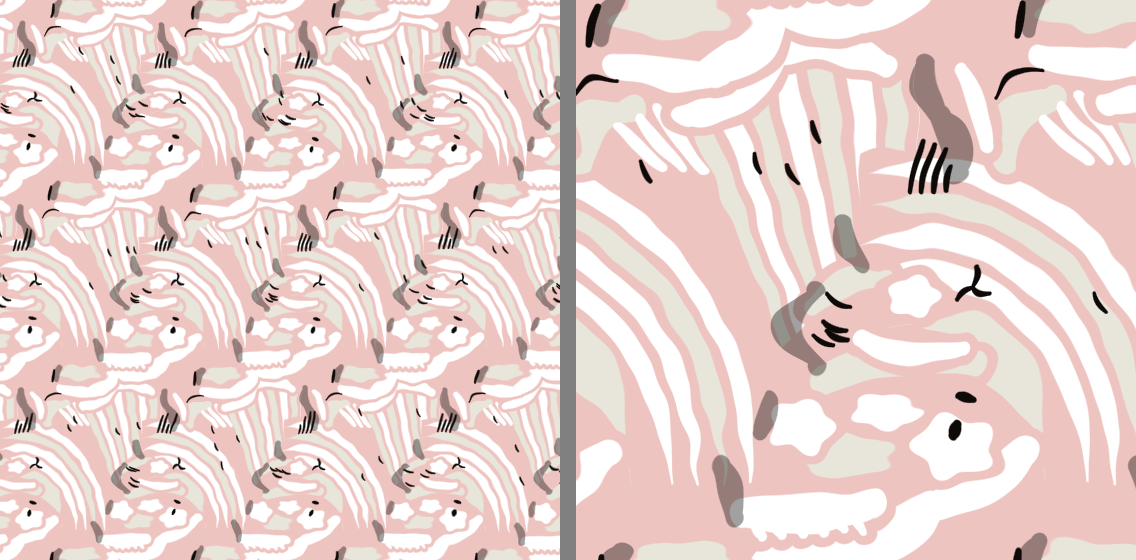
Left, the full canvas; right, a detail of the centre.
This pattern is drawn by a Shadertoy shader. Its source:

```glsl
const float SPAN = 11.52;            // canvas height in drawing units
const vec2 CELL = vec2(2.91, 3.75);  // size of one repeat
const float ORIGIN = 3.84;
const float OUTLINE = .07;
const float SHADOW = .63;
const float DRIFT = .1;              // slow shift between repeats
const float WOBBLE = .05;            // hand-drawn edge
const vec3 PINK = vec3(.935, .77, .755);
const vec3 WHITE = vec3(1);
const vec3 BEIGE = vec3(.91, .9, .86);
const vec3 BLACK = vec3(.05, .04, .03);

float hash(vec2 p) {
  p = fract(p * vec2(.1031, .1137) + .17);
  p += dot(p, p.yx + 33.33);
  return fract((p.x + p.y) * p.x * 7.31);
}

float noise(vec2 p) {
  vec2 i = floor(p), f = fract(p), e = vec2(1, 0);
  f *= f * (3. - 2. * f);
  return mix(mix(hash(i), hash(i + e), f.x),
             mix(hash(i + e.yx), hash(i + 1.), f.x), f.y);
}

vec2 noise2(vec2 p) { return vec2(noise(p), noise(p + 41.7)) - .5; }

// Offset from the nearest repeat of a centre
vec2 wrap(vec2 d) { return d - CELL * round(d / CELL); }

float cover(float d) { return clamp(.5 - d * iResolution.y / (SPAN * 1.4), 0., 1.); }
void paint(inout vec3 c, float d, vec3 ink) { c = mix(c, ink, cover(d)); }
void outlined(inout vec3 c, float d, vec3 ink) {
  paint(c, d - OUTLINE, PINK);
  paint(c, d, ink);
}

// Tapered line from a to b, bowed sideways by bend
float stroke(vec2 p, float ax, float ay, float bx, float by, float bend, float w) {
  vec2 a = vec2(ax, ay), b = vec2(bx, by), d = wrap(p - .5 * (a + b));
  float len = length(b - a);
  vec2 axis = (b - a) / len;
  vec2 q = vec2(dot(d, axis), dot(d, vec2(-axis.y, axis.x)));
  float h = clamp(q.x / len, -.5, .5);
  q.y -= bend * (1. - 4. * h * h);
  return length(vec2(q.x - h * len, q.y)) - w * (1. - 1.2 * h * h);
}

// Ellipse with a lobed rim
float blob(vec2 p, float x, float y, float rx, float ry) {
  vec2 d = wrap(p - vec2(x, y)) / vec2(rx, ry);
  return (length(d) - 1. - .13 * sin(5. * atan(d.y, d.x) + x * 9.)) * min(rx, ry);
}

// Narrowing stripes gathered toward a point below
void fan(inout vec3 c, vec2 p) {
  vec2 mid = vec2(1.55, 1.3), u = wrap(p - mid) + mid;
  float t = (u.y - .7) / 3.8;
  float s = (u.x - 2.25 * t) / (1. - t) - .7;
  float d = (abs(fract(s / .23) - .5) * .23 - .075) * (1. - t);
  d = max(d, max(-s, s - 1.65));
  d = max(d, max(.45 - u.y, (u.y - 1.25 - (2.3 - u.x) * 1.3) * .6));
  paint(c, d, mod(floor(s / .23), 2.) < .5 ? BEIGE : WHITE);
}

// Concentric bands sweeping over to the lower right
void arches(inout vec3 c, vec2 p) {
  vec2 mid = vec2(3.05, 2.3), u = wrap(p - mid) + mid;
  float r = length((u - vec2(2.3, 3.4)) / vec2(1.65, 2.05));
  float clip = max(1.95 - u.x, u.y - 3.3);
  paint(c, max((r - 1.17) * 1.8, clip), PINK);
  float ends = smoothstep(1.95, 2.4, u.x) * (1. - smoothstep(2.7, 3.4, u.y));
  for (float k = 0.; k < 4.; k++) {
    float d = abs(r - 1.1 + .115 * k) - .039 * ends - .012 * (noise(u * 2. + k) - .5);
    paint(c, max(d * 1.8, clip), k == 1. ? BEIGE : WHITE);
  }
  float core = abs(r - .58) - .1 * smoothstep(2.3, 2.8, u.x) * (1. - smoothstep(2.5, 3.1, u.y));
  paint(c, max(core * 1.7, clip), BEIGE);
}

// Flowing ribbons above the fan
void waves(inout vec3 c, vec2 p) {
  outlined(c, stroke(p, 2.95, 1.1, 3.3, .72, -.15, .14), BEIGE);
  outlined(c, stroke(p, 2.65, .5, 2.82, 1., -.04, .07), WHITE);
  for (float k = 0.; k < 3.; k++)
    paint(c, stroke(p, 3.22 + .13 * k, .85 - .07 * k, 3.5 + .14 * k, 1.15, 0., .05), WHITE);
  outlined(c, min(stroke(p, .75, .76, 1.4, .33, .1, .12),
                  stroke(p, 1.4, .33, 2.15, .45, -.1, .12)), WHITE);
  float d = stroke(p, .3, .4, 1., .48, .03, .11);
  d = min(d, stroke(p, .95, .46, 1.4, 0., .08, .16));
  d = min(d, stroke(p, 1.4, 0., 2., .1, .04, .15));
  d = min(d, stroke(p, 1.9, .1, 2.45, -.25, .06, .17));
  outlined(c, min(d, stroke(p, 2.4, -.22, 3.1, -.65, .04, .14)), WHITE);
  outlined(c, blob(p, .68, .08, .38, .16), BEIGE);
}

// Rounded patches and a dripping splash
void puddles(inout vec3 c, vec2 p) {
  outlined(c, stroke(p, 1.7, 2.6, 2.75, 2.5, -.12, .13), BEIGE);
  outlined(c, stroke(p, 1.95, 2.3, 2.65, 2.38, .07, .08), WHITE);
  outlined(c, stroke(p, 1.6, 2.1, 2.1, 1.88, -.06, .08), BEIGE);
  outlined(c, blob(p, 1.84, 3.14, .34, .16), BEIGE);
  float d = min(blob(p, 2.3, 2.02, .17, .13), blob(p, 1.55, 2.93, .22, .19));
  d = min(d, min(blob(p, 2.13, 2.82, .22, .13), blob(p, 2.6, 3.08, .27, .21)));
  d = min(d, stroke(p, 1.15, 3.5, 2.05, 3.5, .04, .14));
  for (float x = 1.22; x < 2.; x += .14)
    d = min(d, stroke(p, x, 3.5, x + .06, 3.68, .02, .045));
  outlined(c, d, WHITE);
}

void shadows(inout vec3 c, vec2 p) {
  float d = stroke(p, 2.43, .42, 2.5, .82, .05, .09);
  d = min(d, stroke(p, 2.5, .8, 2.62, 1.2, -.05, .11));
  d = min(d, stroke(p, 1.62, 2., 1.65, 2.5, .2, .1));
  d = min(d, stroke(p, 1.83, 1.5, 1.95, 1.8, .04, .09));
  d = min(d, stroke(p, 1.34, 2.75, 1.27, 2.96, 0., .07));
  d = min(d, stroke(p, .98, 3.18, 1.08, 3.52, -.04, .09));
  d = min(d, stroke(p, .3, -.03, .22, .23, .03, .08));
  c *= mix(1., SHADOW, cover(d));
}

void inkMarks(inout vec3 c, vec2 p) {
  vec2 id = floor(p / CELL);
  float d = stroke(p, 2.9, .66, 3.22, .5, -.07, .02);
  for (float k = 0.; k < 4.; k++) {
    // Hatching, flecks and dashes differ in every repeat
    float x = 2.28 + .085 * k, rise = .15 + .27 * hash(id * 7. + k);
    d = min(d, stroke(p, x, 1.3, x + .3 * rise, 1.3 - rise, 0., .023));
    vec2 j = vec2(hash(id * 5. + k), hash(id * 9. + k + 3.));
    vec2 f = vec2(.4, .8) + j * vec2(1.7, 1.5), g = vec2(1.6, 2) + j.yx * vec2(.5, .4);
    d = min(d, stroke(p, f.x, f.y, f.x + .06, f.y + .13, .01, .02));
    d = min(d, stroke(p, g.x, g.y, g.x + .16, g.y + .07, .02, .022));
    // Small three-armed star
    float a = 2.1 * k + .5;
    d = min(d, stroke(p, 2.72, 1.97, 2.72 + .14 * cos(a), 1.97 + .14 * sin(a), .02, .022));
  }
  d = min(d, stroke(p, 2.62, 2.92, 2.59, 3., 0., .04));
  d = min(d, stroke(p, 2.62, 2.72, 2.72, 2.75, 0., .035));
  paint(c, min(d, stroke(p, .17, .03, .13, .27, 0., .032)), BLACK);
}

void mainImage(out vec4 fragColor, in vec2 fragCoord) {
  vec2 p = vec2(fragCoord.x, iResolution.y - fragCoord.y) / iResolution.y * SPAN - ORIGIN;
  p += DRIFT * noise2(p * .6 + 20.) + WOBBLE * noise2(p * 5. + 80.);
  vec3 color = PINK;
  fan(color, p);
  arches(color, p);
  waves(color, p);
  puddles(color, p);
  shadows(color, p);
  inkMarks(color, p);
  fragColor = vec4(color, 1);
}
```
